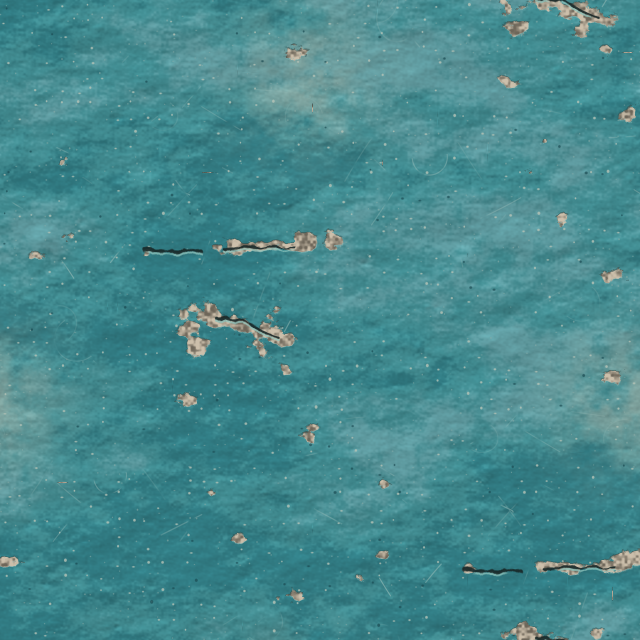
This texture is drawn by a Shadertoy shader. Its source:

```glsl
float hash(vec2 p) { return fract(sin(dot(p, vec2(127.1, 311.7))) * 43758.5453); }

vec2 hash2(float n) { return fract(sin((n + 1.7) * vec2(127.1, 269.5)) * 43758.5453); }

float noise(vec2 p) {
    vec2 i = floor(p), f = fract(p);
    f = f * f * (3.0 - 2.0 * f);
    return mix(mix(hash(i), hash(i + vec2(1, 0)), f.x),
               mix(hash(i + vec2(0, 1)), hash(i + vec2(1, 1)), f.x), f.y);
}

float fbm(vec2 p) {
    float sum = 0.0, amp = 0.516;
    for (int i = 0; i < 5; i++) {
        sum += amp * noise(p);
        p = p * 2.03 + 17.3;
        amp *= 0.5;
    }
    return sum;
}

// Offset to the nearest point of a half-shifted repeating lattice
vec2 fold(vec2 d) {
    d -= round(d);
    vec2 e = d - 0.5 * sign(d);
    return dot(d, d) < dot(e, e) ? d : e;
}

float segment(vec2 p, vec2 a, vec2 b) {
    vec2 pa = p - a, ba = b - a;
    return length(pa - ba * clamp(dot(pa, ba) / dot(ba, ba), 0.0, 1.0));
}

// Signed distance to the bare patches, negative where paint is missing
float peelDist(vec2 p) {
    vec2 q = fold(p - vec2(0.36, 0.56));
    float d = segment(q, vec2(-0.015, 0.054), vec2(0.125, 0.056)) - 0.006;
    d = min(d, length((q - vec2(0.12, 0.064)) * vec2(0.7, 1)) - 0.013);
    d = min(d, segment(q, vec2(-0.045, -0.052), vec2(0.09, -0.093)) - 0.009);
    for (float i = 0.0; i < 10.0; i++) {
        vec2 c = vec2(0.01, -0.08) + (hash2(i) - 0.5) * vec2(0.18, 0.09);
        d = min(d, length((q - c) * vec2(0.8, 1)) - mix(0.004, 0.013, hash2(i + 40.0).x));
    }
    for (float i = 0.0; i < 15.0; i++) {
        vec2 h = hash2(i + 70.0);
        vec2 c = fold(p - hash2(i + 100.0));
        d = min(d, length(c * vec2(mix(0.5, 1.0, h.y), 1)) - mix(0.003, 0.011, h.x * h.x));
    }
    return d + 0.028 * (fbm(p * vec2(60, 75)) - 0.5);
}

float crackDist(vec2 q) {
    q.y += 0.012 * (fbm(q * vec2(45, 30) + 9.0) - 0.5);
    float d = segment(q, vec2(-0.135, 0.05), vec2(-0.045, 0.048));
    d = min(d, segment(q, vec2(-0.01, 0.052), vec2(0.1, 0.054)));
    d = min(d, segment(q, vec2(-0.022, -0.056), vec2(0.02, -0.061)));
    d = min(d, segment(q, vec2(0.02, -0.061), vec2(0.075, -0.087)));
    return d + 0.0025 * (noise(q * 110.0) - 0.5);
}

// Scattered dots, one at most per grid cell
float specks(vec2 p, float cells, float share, float radius, float px) {
    vec2 id = floor(p * cells);
    vec2 h = hash2(hash(id) * 91.0);
    vec2 d = (fract(p * cells) - 0.25 - 0.5 * h) / cells;
    float r = radius * mix(0.4, 1.0, h.x * h.y);
    d.x *= mix(0.6, 1.2, h.y);
    return step(hash(id + 5.5), share) * smoothstep(r + px, r - px, length(d));
}

void mainImage(out vec4 fragColor, in vec2 fragCoord) {
    vec2 p = fragCoord / iResolution.y;
    float px = 0.8 / iResolution.y;

    // Uneven paint with faint horizontal streaks, lit from above
    vec2 relief = vec2(14, 24);
    float shade = fbm(p * relief) - fbm((p + vec2(-0.002, 0.004)) * relief);
    float mottle = fbm(p * 32.0 + 4.0) - 0.5;
    float grain = noise(p * 260.0) - 0.5;
    float tone = 0.49 + 0.75 * (fbm(p * vec2(3.5, 8) + 3.0) - 0.5)
               + 0.25 * mottle + 0.5 * shade + 0.07 * grain;

    // Worn haze
    vec2 wear = fold(p - vec2(0.48, 0.87));
    float haze = exp(-dot(wear, wear) * 90.0);
    vec2 drift = fold(p - vec2(0.66, 0.77));
    tone += 0.1 * exp(-dot(drift, drift) * 30.0);

    // Blisters and dents
    for (float i = 0.0; i < 28.0; i++) {
        vec2 h = hash2(i + 200.0);
        vec2 d = fold(p - hash2(i + 240.0)) / mix(0.004, 0.02, h.x * h.x);
        d.x *= 0.75;
        float side = h.y > 0.4 ? 1.0 : -1.0;
        shade += 0.3 * side * dot(d, vec2(-0.4, 0.9)) * exp(-dot(d, d) * 1.4);
    }

    vec3 darkTeal = vec3(0.19, 0.48, 0.51), teal = vec3(0.25, 0.54, 0.56);
    vec3 paleTeal = vec3(0.36, 0.59, 0.61), chalk = vec3(0.62, 0.75, 0.73);
    vec3 col = mix(darkTeal, teal, smoothstep(0.36, 0.5, tone));
    col = mix(col, paleTeal, smoothstep(0.5, 0.68, tone));
    col = mix(col, vec3(0.5, 0.64, 0.62), haze * clamp(0.75 + 2.0 * mottle, 0.0, 1.0));
    col *= 1.0 + 0.9 * shade + 0.06 * grain;

    // Fine scratches, straight and curved
    vec2 bent = p + 0.012 * vec2(noise(p * 9.0), noise(p * 9.0 + 30.0));
    float scratch = 0.0;
    for (float i = 0.0; i < 36.0; i++) {
        vec2 h = hash2(i + 300.0), k = hash2(i + 350.0);
        vec2 d = fold(bent - hash2(i + 400.0));
        vec2 reach = mix(0.006, 0.04, h.x * h.x) * vec2(cos(h.y * 6.28), sin(h.y * 6.28));
        float line = segment(d, -reach, reach);
        if (i > 29.0) line = max(abs(length(d) - 0.02 - 0.02 * k.x), dot(d, reach) / length(reach));
        scratch = max(scratch, mix(0.15, 0.6, k.y * k.y) * smoothstep(0.0006 + px, 0.0, line));
    }
    col = mix(col, chalk, scratch * smoothstep(0.2, 0.6, noise(p * 70.0)));

    // Chips and pits
    col = mix(col, vec3(0.72, 0.77, 0.72), 0.8 * specks(p, 46.0, 0.26, 0.0028, px));
    col = mix(col, vec3(0.55, 0.68, 0.66), 0.6 * specks(p + 0.37, 85.0, 0.14, 0.0016, px));
    col = mix(col, vec3(0.1, 0.29, 0.32), 0.7 * specks(p + 0.61, 28.0, 0.13, 0.003, px));

    // Peeled patches with a lit lip and gritty ground
    float bare = peelDist(p);
    float rim = bare - peelDist(p + vec2(-0.001, 0.0025));
    float edge = smoothstep(0.003, 0.0, abs(bare));
    float grit = 0.6 * noise(p * 230.0) + 0.4 * noise(p * 120.0 + 8.0);
    vec3 ground = mix(vec3(0.43, 0.4, 0.35), vec3(0.8, 0.75, 0.67), smoothstep(0.15, 0.75, grit));
    col = mix(col, ground, smoothstep(px, -px, bare));
    col = mix(col, chalk, edge * smoothstep(0.0004, 0.0025, rim) * 0.5);
    col = mix(col, vec3(0.16, 0.28, 0.28), edge * smoothstep(0.0004, 0.0025, -rim) * 0.5);

    // Open cracks with a curled pale edge below
    vec2 q = fold(p - vec2(0.36, 0.56));
    float lip = smoothstep(0.0018 + px, 0.0008, crackDist(q + vec2(0, 0.0035)));
    col = mix(col, vec3(0.56, 0.77, 0.74), 0.75 * lip * smoothstep(0.25, 0.55, noise(p * 45.0)));
    col = mix(col, vec3(0.09, 0.15, 0.15), 0.9 * smoothstep(0.002 + px, 0.0007, crackDist(q)));

    fragColor = vec4(clamp(col, 0.0, 1.0), 1.0);
}
```
